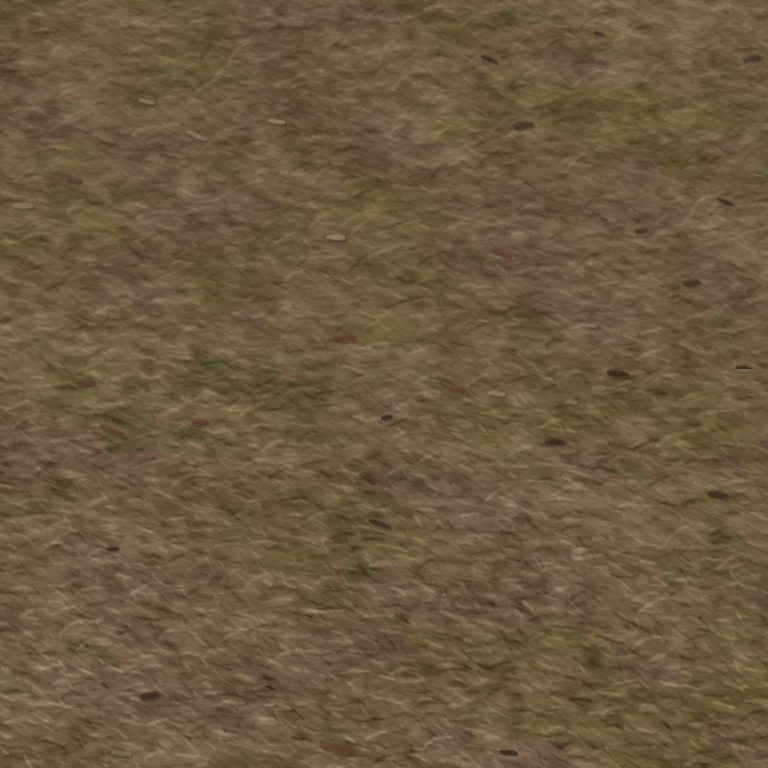
Give the GLSL for this texture, as a Shadertoy shader.

```glsl
// Dry, trampled grass seen at a slant: soft brown earth with olive and mauve
// patches, streaky grain, layers of short slanted blades and sparse litter.
// Noise gives the ground; jittered cells scatter the blades, chips and leaves.

const vec3 EARTH = vec3(0.437, 0.356, 0.253);
const vec3 OLIVE = vec3(0.395, 0.338, 0.195);
const vec3 MAUVE = vec3(0.425, 0.330, 0.262);
const vec3 GREEN = vec3(0.310, 0.315, 0.170);
const vec3 RUST = vec3(0.400, 0.245, 0.185);
const vec3 STRAW = vec3(0.610, 0.535, 0.425);
const vec3 SHADE = vec3(0.210, 0.150, 0.105);
const vec3 LEAF = vec3(0.500, 0.405, 0.305);
const vec3 LIGHT_TINT = vec3(1.0, 0.96, 0.84); // hue of brightness changes
const float GRAIN_CONTRAST = 0.20;
const float BLADE_CONTRAST = 0.095;
const float TILT_TOP = -0.07;    // mean blade angle, radians
const float TILT_BOTTOM = -0.33;
const float SOFTNESS = 0.0022;   // edge blur in canvas units

float hash(vec2 p) {
    return fract(sin(dot(p, vec2(127.1, 311.7))) * 43758.5453);
}

vec2 hash2(vec2 p) {
    return vec2(hash(p), hash(p + 57.3));
}

float noise(vec2 p) {
    vec2 i = floor(p), f = fract(p);
    f = f * f * (3.0 - 2.0 * f);
    return mix(mix(hash(i), hash(i + vec2(1, 0)), f.x),
               mix(hash(i + vec2(0, 1)), hash(i + vec2(1, 1)), f.x), f.y);
}

float fbm(vec2 p) {
    float sum = 0.0, amp = 0.53;
    for (int i = 0; i < 4; i++) {
        sum += amp * noise(p);
        p = p * 1.93 + 17.7;
        amp *= 0.5;
    }
    return sum;
}

vec2 turn(vec2 p, float a) {
    float c = cos(a), s = sin(a);
    return vec2(c * p.x + s * p.y, c * p.y - s * p.x);
}

// Soft spindle centred on the origin, tapering along x
float spindle(vec2 p, float halfLength, float halfWidth) {
    float along = clamp(1.0 - pow(p.x / halfLength, 2.0), 0.0, 1.0);
    float edge = abs(p.y) - halfWidth * sqrt(along);
    return smoothstep(SOFTNESS, -SOFTNESS, edge) * smoothstep(0.0, 0.4, along);
}

// Sum of light and dark blades from one jittered layer
float blades(vec2 p, vec2 cell, float tilt, float seed) {
    float sum = 0.0;
    vec2 id = floor(p / cell);
    for (int k = 0; k < 9; k++) {
        vec2 c = id + vec2(k % 3, k / 3) - 1.0;
        vec2 r = hash2(c + seed), q = hash2(c + seed + 23.1);
        float spread = r.x + r.y + q.x - 1.5;
        vec2 d = turn(p - (c + q) * cell, tilt + 0.75 * spread);
        d.y += (r.x - 0.5) * 25.0 * d.x * d.x;
        float tone = hash(c + seed + 71.9) * 2.0 - 0.9;
        sum += tone * spindle(d, cell.x * mix(0.3, 0.75, r.y), mix(0.0008, 0.0028, r.x));
    }
    return sum;
}

// Lays sparse chips or leaves, each with a shadow under it, over a colour
vec3 litter(vec3 col, vec2 p, vec2 cell, float size, float share, float seed) {
    vec2 id = floor(p / cell);
    for (int k = 0; k < 9; k++) {
        vec2 c = id + vec2(k % 3, k / 3) - 1.0;
        vec2 r = hash2(c + seed), q = hash2(c + seed + 41.7);
        float kind = hash(c + seed + 88.2);
        if (hash(c + seed + 13.9) > share) continue;
        vec2 d = turn(p - (c + q) * cell, -0.12 + 0.7 * (r.x - 0.5));
        float len = size * mix(0.45, 1.0, r.y), wid = len * mix(0.16, 0.34, r.x);
        vec3 tint = kind < 0.38 ? SHADE : kind < 0.55 ? RUST : kind < 0.75 ? LEAF : STRAW;
        float shadow = spindle(d + vec2(-0.15 * len, 0.7 * wid), len, wid);
        col = mix(col, SHADE, 0.45 * shadow);
        col = mix(col, tint, mix(0.45, 0.85, q.x) * spindle(d, len, wid));
    }
    return col;
}

void mainImage(out vec4 fragColor, in vec2 fragCoord) {
    vec2 uv = fragCoord / iResolution.y;
    float height = smoothstep(0.1, 0.85, uv.y);
    float tilt = mix(TILT_BOTTOM, TILT_TOP, height);

    // Broad patches, lying flat with the ground
    vec2 flat_uv = turn(uv, -0.15) * vec2(1.0, 1.9);
    vec3 col = mix(EARTH, OLIVE, 0.75 * smoothstep(0.47, 0.72, fbm(flat_uv * 7.0 + 3.1)));
    col = mix(col, MAUVE, 0.8 * smoothstep(0.48, 0.70, fbm(flat_uv * 8.0 + 31.4)));
    col = mix(col, GREEN, 0.6 * smoothstep(0.66, 0.84, fbm(flat_uv * 9.0 + 64.2)));
    col += 0.09 * (fbm(flat_uv * 11.0 + 90.5) - 0.5) * LIGHT_TINT;

    // Streaky grain and blades
    float grain = fbm(turn(uv, -0.2) * vec2(48.0, 110.0)) - 0.5;
    float blade = blades(uv, vec2(0.034, 0.016), tilt, 5.0)
                + blades(uv, vec2(0.026, 0.012), tilt, 137.0)
                + 0.8 * blades(uv, vec2(0.018, 0.010), tilt, 291.0);
    float bladeGain = BLADE_CONTRAST * mix(1.0, 0.6, height);
    col += (GRAIN_CONTRAST * grain + bladeGain * clamp(blade, -1.3, 1.5)) * LIGHT_TINT;

    // Litter: small chips, thicker towards the top, and a few leaves
    col = litter(col, uv, vec2(0.075, 0.05), 0.017, mix(0.06, 0.25, height), 411.0);
    col = litter(col, uv, vec2(0.25, 0.2), 0.036, 0.22, 523.0);

    fragColor = vec4(clamp(col, 0.0, 1.0), 1.0);
}
```
